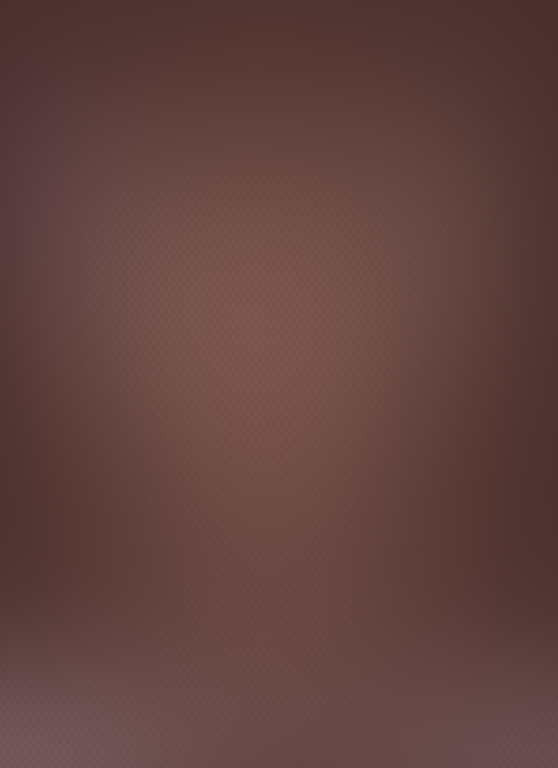
This background is drawn by a Shadertoy shader. Its source:

```glsl
#define BASE_COLOR vec3(0.280, 0.175, 0.165)
#define CORE_GLOW vec3(0.190, 0.148, 0.128)
#define SIDE_GLOW vec3(0.042, 0.042, 0.040)
#define FLOOR_GLOW vec3(0.075, 0.055, 0.048)
#define CORNER_GLOW vec3(0.160, 0.155, 0.175)
#define MAUVE_GLOW vec3(0.025, 0.020, 0.042)
#define DIAMOND_SIZE vec2(0.0098, 0.0140)
#define LINE_WIDTH 0.11
#define LINE_DEPTH 0.055

// Soft elliptical light, 1 at its centre
float glow(vec2 p, vec2 center, vec2 radius) {
    vec2 d = (p - center) / radius;
    return exp(-dot(d, d));
}

// Crossing diagonals, 1 on the lines of the diamond lattice
float diamondLines(vec2 p) {
    vec2 cell = p / DIAMOND_SIZE;
    vec2 diagonals = vec2(cell.x + cell.y, cell.x - cell.y);
    vec2 lineDistance = abs(fract(diagonals) - 0.5);
    vec2 blur = fwidth(diagonals) * 0.5;
    vec2 lines = 1.0 - smoothstep(LINE_WIDTH - blur, LINE_WIDTH + blur, lineDistance);
    return max(lines.x, lines.y);
}

void mainImage(out vec4 fragColor, in vec2 fragCoord) {
    vec2 uv = fragCoord / iResolution.xy;
    vec3 color = BASE_COLOR;

    // Broad warm light above the middle, widened on both sides
    color += CORE_GLOW * glow(uv, vec2(0.48, 0.58), vec2(0.35, 0.32));
    color += SIDE_GLOW * glow(uv, vec2(0.20, 0.66), vec2(0.20, 0.23));
    color += SIDE_GLOW * glow(uv, vec2(0.80, 0.72), vec2(0.20, 0.22));

    // Reddish column below and pale lower corners
    color += FLOOR_GLOW * glow(uv, vec2(0.50, 0.17), vec2(0.36, 0.24));
    color += CORNER_GLOW * glow(uv, vec2(0.0), vec2(0.42, 0.17));
    color += CORNER_GLOW * 0.75 * glow(uv, vec2(1.0, 0.0), vec2(0.42, 0.17));

    // Mauve tint along the upper left edge
    color += MAUVE_GLOW * glow(uv, vec2(0.05, 0.76), vec2(0.18, 0.20));

    // Fine woven lattice, stronger where the light falls
    float light = smoothstep(0.18, 0.36, color.g);
    float lattice = diamondLines(fragCoord / iResolution.y);
    color *= 1.0 + LINE_DEPTH * light * (0.4 - lattice);

    fragColor = vec4(color, 1.0);
}
```
